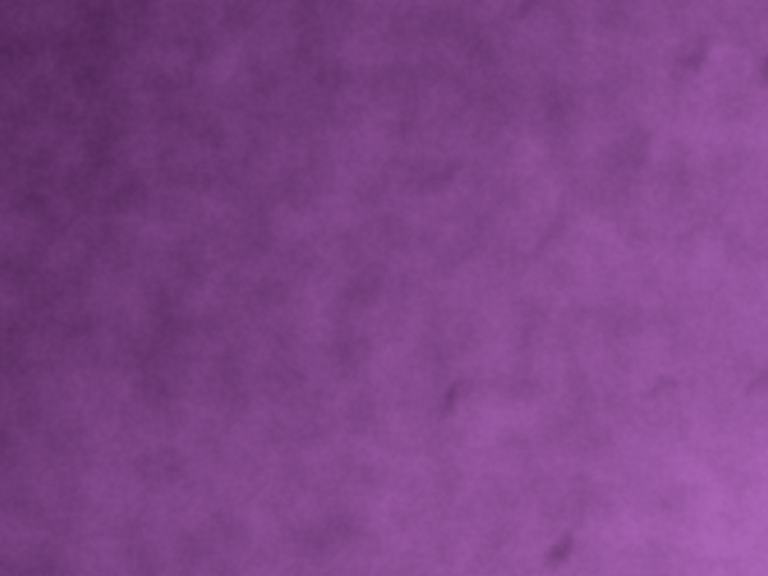
Write a WebGL 1 fragment shader that draws this texture.

```glsl
precision highp float;
// Soft purple cloth, darker at the left, with blurred mottling and slanted smudges.

uniform vec2 u_resolution;

// Colours at tone 0 and tone 1
const vec3 DARK_PURPLE = vec3(0.390, 0.198, 0.424);
const vec3 LIGHT_PURPLE = vec3(0.600, 0.343, 0.640);

// Lighting: tone at the centre and its change across the canvas
const float CENTRE_TONE = 0.505;
const vec2 TONE_SLOPE = vec2(0.92, -0.46);

// Mottling: frequency per canvas height and strength
const float CLOUD_FREQ = 4.6;
const float CLOUD_GAIN = 0.21;
const float MOTTLE_FREQ = 19.0;
const float MOTTLE_GAIN = 0.17;
const vec2 FOLD_FREQ = vec2(12.0, 2.2);
const float FOLD_GAIN = 0.14;
const vec2 CROSS_FREQ = vec2(3.0, 13.0);
const float CROSS_GAIN = 0.10;
const float GRAIN_FREQ = 62.0;
const float GRAIN_GAIN = 0.13;
const float FINE_GRAIN_FREQ = 125.0;
const float FINE_GRAIN_GAIN = 0.075;

// Smudges: cell size in canvas heights, share of filled cells, shape
const float SMUDGE_CELL = 0.21;
const float SMUDGE_SHARE = 0.45;
const float SMUDGE_DEPTH = 0.85;
const vec2 SMUDGE_RADIUS = vec2(0.046, 0.019);
const float SMUDGE_ANGLE = 0.72;
const float SMUDGE_ANGLE_SPREAD = 0.7;

vec2 hash2(vec2 p) {
  vec3 q = fract(p.xyx * vec3(0.1031, 0.1030, 0.0973));
  q += dot(q, q.yzx + 33.33);
  return fract((q.xx + q.yz) * q.zy);
}

float cornerSlope(vec2 cell, vec2 corner, vec2 f) {
  float angle = 6.2832 * hash2(cell + corner + 57.0).x;
  return dot(vec2(cos(angle), sin(angle)), f - corner);
}

// Gradient noise, about -0.7 to 0.7
float gradientNoise(vec2 p) {
  vec2 cell = floor(p);
  vec2 f = p - cell;
  vec2 w = f * f * f * (f * (f * 6.0 - 15.0) + 10.0);
  float low = mix(cornerSlope(cell, vec2(0.0, 0.0), f),
                  cornerSlope(cell, vec2(1.0, 0.0), f), w.x);
  float high = mix(cornerSlope(cell, vec2(0.0, 1.0), f),
                   cornerSlope(cell, vec2(1.0, 1.0), f), w.x);
  return mix(low, high, w.y);
}

// Four octaves, turned between steps to hide the lattice
float clouds(vec2 p) {
  float sum = 0.0;
  float gain = 1.0;
  for (int i = 0; i < 4; i++) {
    sum += gain * gradientNoise(p);
    p = mat2(1.6, 1.2, -1.2, 1.6) * p + 17.3;
    gain *= 0.65;
  }
  return sum;
}

// Blurred slanted ellipses, one per filled cell of a jittered grid
float smudges(vec2 p) {
  vec2 home = floor(p / SMUDGE_CELL);
  float shade = 0.0;
  for (int j = -1; j <= 1; j++) {
    for (int i = -1; i <= 1; i++) {
      vec2 cell = home + vec2(float(i), float(j));
      vec2 centre = (cell + 0.2 + 0.6 * hash2(cell + 11.0)) * SMUDGE_CELL;
      vec2 pick = hash2(cell + 83.0);
      vec2 form = hash2(cell + 139.0);
      float angle = SMUDGE_ANGLE + SMUDGE_ANGLE_SPREAD * (form.x - 0.5);
      float c = cos(angle);
      float s = sin(angle);
      vec2 d = p - centre;
      d = vec2(c * d.x + s * d.y, c * d.y - s * d.x);
      d /= SMUDGE_RADIUS * mix(0.7, 1.2, form.y);
      float strength = step(pick.x, SMUDGE_SHARE) * mix(0.25, 1.0, pick.y * pick.y);
      strength *= smoothstep(0.25, 0.95, centre.x);
      shade += strength * exp(-dot(d, d));
    }
  }
  return shade;
}

void main() {
  vec2 uv = gl_FragCoord.xy / u_resolution;
  vec2 p = gl_FragCoord.xy / u_resolution.y;

  // Broad light, then cloth mottling
  float tone = CENTRE_TONE + dot(TONE_SLOPE, uv - 0.5);
  tone += CLOUD_GAIN * clouds(p * CLOUD_FREQ + 5.7);
  tone += MOTTLE_GAIN * gradientNoise(p * MOTTLE_FREQ + 23.1);
  tone += FOLD_GAIN * gradientNoise(p * FOLD_FREQ + 31.4);
  tone += CROSS_GAIN * gradientNoise(p * CROSS_FREQ + 72.6);
  tone += GRAIN_GAIN * gradientNoise(p * GRAIN_FREQ);
  tone += FINE_GRAIN_GAIN * gradientNoise(p * FINE_GRAIN_FREQ + 9.2);

  // Smudges with edges frayed by a little warping
  vec2 fray = vec2(gradientNoise(p * 22.0), gradientNoise(p * 22.0 + 40.0));
  tone -= SMUDGE_DEPTH * smudges(p + 0.018 * fray);

  vec3 colour = mix(DARK_PURPLE, LIGHT_PURPLE, clamp(tone, -0.35, 1.3));
  gl_FragColor = vec4(colour, 1.0);
}
```
